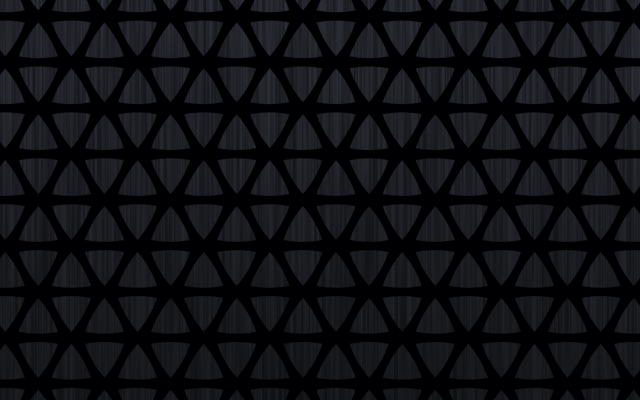
Write a Shadertoy shader that draws this pattern.

```glsl
// Rows of bulging brushed-metal triangles, alternately up and down, on black.

#define PITCH vec2(0.1654, 0.1148)   // repeat width and row height, in canvas heights
#define PHASE vec2(0.579, 0.098)     // column shift in repeats, first row centre
#define RADIUS 0.0563                // triangle centre to corner
#define BULGE 0.0048                 // how far each side bows outward
#define CORNER 0.0015                // corner softening
#define STREAK_DENSITY 300.0         // fine brush lines per canvas height
#define STREAK_CONTRAST 0.85
#define GAP_COLOR vec3(0.0, 0.0, 0.006)
#define METAL_LOW vec3(0.085, 0.092, 0.105)
#define METAL_HIGH vec3(0.133, 0.138, 0.163)

float hash(vec2 cell) {
    uvec2 q = uvec2(ivec2(cell)) * uvec2(1597334673u, 3812015801u);
    uint h = (q.x ^ q.y) * 1597334673u;
    h ^= h >> 15;
    h *= 2246822519u;
    h ^= h >> 13;
    return float(h >> 8) / 16777216.0;
}

float valueNoise(vec2 p) {
    vec2 cell = floor(p);
    vec2 f = fract(p);
    f = f * f * (3.0 - 2.0 * f);
    float low = mix(hash(cell), hash(cell + vec2(1, 0)), f.x);
    float high = mix(hash(cell + vec2(0, 1)), hash(cell + vec2(1, 1)), f.x);
    return mix(low, high, f.y);
}

float smoothMax(float a, float b, float k) {
    float h = max(k - abs(a - b), 0.0) / k;
    return max(a, b) + 0.25 * h * h * k;
}

// Upward triangle with bowed sides: three large discs intersected.
float bowedTriangle(vec2 p) {
    p.y += 0.25 * RADIUS;            // centre the height on the row
    p.x = abs(p.x);
    float halfSide = 0.8660254 * RADIUS;
    float arc = (halfSide * halfSide + BULGE * BULGE) / (2.0 * BULGE);
    float shift = arc - 0.5 * RADIUS - BULGE;
    float base = length(p - vec2(0.0, shift)) - arc;
    float side = length(p + shift * vec2(0.8660254, 0.5)) - arc;
    float leftSide = length(p + shift * vec2(-0.8660254, 0.5)) - arc;
    return smoothMax(base, smoothMax(side, leftSide, CORNER), CORNER);
}

// Long vertical brush lines, mixed from fine and broad grain.
float brushedGrain(vec2 p) {
    float fine = valueNoise(p * vec2(STREAK_DENSITY, 5.0));
    float broad = valueNoise(p * vec2(STREAK_DENSITY * 0.43, 3.0) + 71.0);
    return 0.65 * fine + 0.35 * broad - 0.5;
}

void mainImage(out vec4 fragColor, in vec2 fragCoord) {
    vec2 p = fragCoord / iResolution.y;

    // Alternate rows shift by half a repeat.
    float row = floor((p.y - PHASE.y) / PITCH.y + 0.5);
    float y = p.y - PHASE.y - row * PITCH.y;
    float column = p.x / PITCH.x - PHASE.x - 0.5 * mod(row + 1.0, 2.0);

    // Nearest upward and downward triangles.
    float upX = (fract(column + 0.5) - 0.5) * PITCH.x;
    float downX = (fract(column) - 0.5) * PITCH.x;
    float d = min(bowedTriangle(vec2(upX, y)), bowedTriangle(vec2(downX, -y)));

    // Brushed metal, cooler and lighter toward the top.
    vec3 metal = mix(METAL_LOW, METAL_HIGH, smoothstep(0.0, 1.0, p.y));
    metal *= 1.0 + STREAK_CONTRAST * brushedGrain(p);

    float edge = 0.75 / iResolution.y;
    float coverage = 1.0 - smoothstep(-edge, edge, d);
    fragColor = vec4(mix(GAP_COLOR, metal, coverage), 1.0);
}
```
